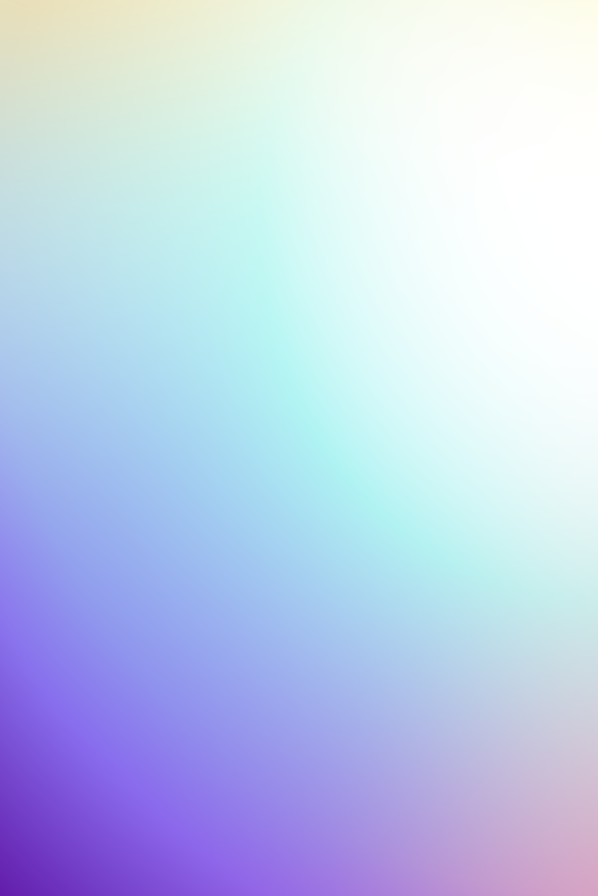
This background is drawn by a Shadertoy shader. Its source:

```glsl
// Soft pastel mesh gradient: white glow at the right, aqua arc, violet lower-left corner.
#define GLOW_CENTER vec2(1.0, 0.74)
#define CANVAS_STRETCH vec2(1.0, 1.38)
#define ARC_RADIUS 0.563
#define RIM_RADIUS 1.02
#define VIOLET_RADIUS 1.16
#define CORNER_RADIUS 1.43
#define GLOW_FALLOFF 2.5
#define VIOLET_TINT vec3(0.95, 0.74, 1.0)
#define CORNER_PURPLE vec3(0.384, 0.110, 0.667)

const float PI = 3.14159;

// Colour stops every 30 degrees, from straight up, through left, to straight down
const vec3 ARC_STOPS[7] = vec3[7](
    vec3(0.980, 0.969, 0.725), vec3(0.957, 0.973, 0.863),
    vec3(0.918, 0.980, 0.929), vec3(0.773, 0.973, 0.953),
    vec3(0.694, 0.957, 0.953), vec3(0.706, 0.945, 0.945),
    vec3(0.796, 0.929, 0.922));

const vec3 RIM_STOPS[7] = vec3[7](
    vec3(0.990, 0.880, 0.600), vec3(0.980, 0.875, 0.620),
    vec3(0.972, 0.871, 0.659), vec3(0.745, 0.851, 0.894),
    vec3(0.573, 0.627, 0.929), vec3(0.602, 0.541, 0.906),
    vec3(0.839, 0.639, 0.765));

// Smooth Catmull-Rom blend through the seven stops, turn in 0..1
vec3 sweepColor(vec3 stops[7], float turn) {
    float position = clamp(turn, 0.0, 1.0) * 6.0;
    int i = min(int(position), 5);
    float t = position - float(i);
    vec3 before = stops[max(i - 1, 0)];
    vec3 start = stops[i];
    vec3 end = stops[i + 1];
    vec3 after = stops[min(i + 2, 6)];
    vec3 cubic = 3.0 * (start - end) + after - before;
    vec3 square = 2.0 * before - 5.0 * start + 4.0 * end - after;
    return start + 0.5 * t * (end - before + t * (square + t * cubic));
}

// Linear progress from one radius to another
float ramp(float from, float to, float x) {
    return clamp((x - from) / (to - from), 0.0, 1.0);
}

void mainImage(out vec4 fragColor, in vec2 fragCoord) {
    vec2 uv = fragCoord / iResolution.xy;

    // Polar coordinates around the glow
    vec2 offset = (uv - GLOW_CENTER) * CANVAS_STRETCH;
    float radius = length(offset);
    float turn = atan(max(-offset.x, 1e-5), offset.y) / PI;

    // White glow fading to the arc, then to the outer rim
    vec3 arc = sweepColor(ARC_STOPS, turn);
    vec3 rim = sweepColor(RIM_STOPS, turn);
    float glowFade = pow(ramp(0.0, ARC_RADIUS, radius), GLOW_FALLOFF);
    vec3 color = mix(vec3(1.0), arc, glowFade);
    color = mix(color, rim, ramp(ARC_RADIUS, RIM_RADIUS, radius));

    // Deep violet beyond the rim, kept to the lower left
    float lowerLeft = smoothstep(0.5, 0.66, turn);
    float violet = ramp(RIM_RADIUS, VIOLET_RADIUS, radius) * lowerLeft;
    color = mix(color, rim * VIOLET_TINT, violet);
    float corner = ramp(VIOLET_RADIUS, CORNER_RADIUS, radius);
    color = mix(color, CORNER_PURPLE, corner);

    fragColor = vec4(clamp(color, 0.0, 1.0), 1.0);
}
```
